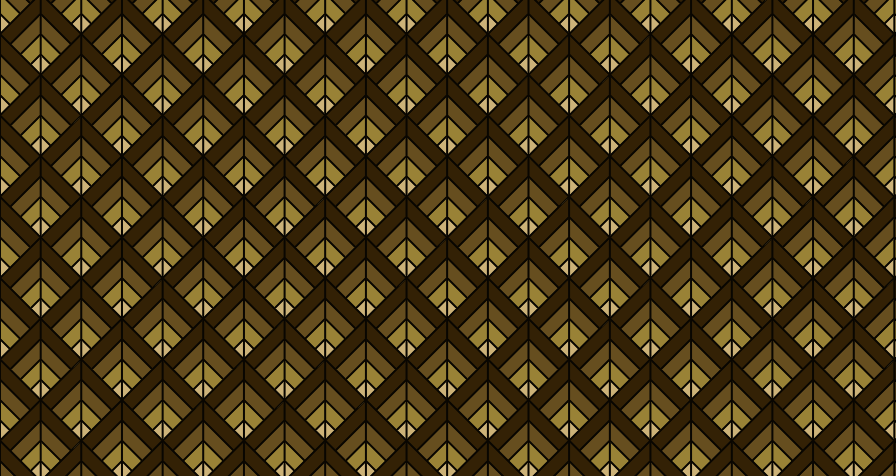
Give the GLSL for this pattern, as a Shadertoy shader.

```glsl
// Art deco diamond scales, eleven across, each one four nested squares that share
// their bottom corner. Coordinates are sheared so every diamond is a unit cell;
// dark seams and a centre rib are drawn from distances, with faint worn glints.

float hash(vec2 p) {
    return fract(sin(dot(p, vec2(127.1, 311.7))) * 43758.5453);
}

// Coverage of a line of the given half width at distance d
float stroke(float d, float halfWidth, float px) {
    return 1.0 - smoothstep(halfWidth - 0.55 * px, halfWidth + 0.55 * px, d);
}

// Band colours from the bright bottom corner out to the dark border
vec3 bandColor(int i) {
    if (i == 0) return vec3(0.80, 0.70, 0.47);
    if (i == 1) return vec3(0.60, 0.51, 0.21);
    if (i == 2) return vec3(0.40, 0.305, 0.12);
    return vec3(0.20, 0.13, 0.02);
}

void mainImage(out vec4 fragColor, in vec2 fragCoord) {
    float px = 11.02 / iResolution.x;
    vec2 p = fragCoord * px - vec2(0.0, 0.435);

    // Diamond cell: the bottom tip is (0,0), the top is (1,1)
    vec2 diag = vec2(p.y + p.x, p.y - p.x);
    vec2 cell = floor(diag);
    vec2 q = diag - cell;
    float outer = max(q.x, q.y);
    float inner = min(q.x, q.y);

    // Nested bands
    vec3 color = bandColor(0);
    for (int i = 1; i < 4; i++) {
        float edge = (outer - 0.25 * float(i)) * 0.7071;
        color = mix(color, bandColor(i), smoothstep(-0.5 * px, 0.5 * px, edge));
    }

    // Seams between bands and cells, then the vertical rib
    float seam = abs(fract(outer * 4.0 + 0.5) - 0.5) * 0.25;
    seam = min(seam, inner) * 0.7071;
    float rib = abs(q.x - q.y) * 0.5;
    float line = stroke(min(seam, rib), 0.0125, px);
    color = mix(color, vec3(0.035, 0.025, 0.005), line);

    // Sparse hairline glints on the upper left edge, near the top
    float glint = stroke(abs(1.0 - q.y) * 0.7071, 0.006, px);
    glint *= smoothstep(0.78, 0.84, q.x) * (1.0 - smoothstep(0.93, 0.97, q.x));
    glint *= step(0.8, hash(cell)) * 0.3;
    color = mix(color, vec3(0.48, 0.40, 0.22), glint);

    fragColor = vec4(color, 1.0);
}
```
